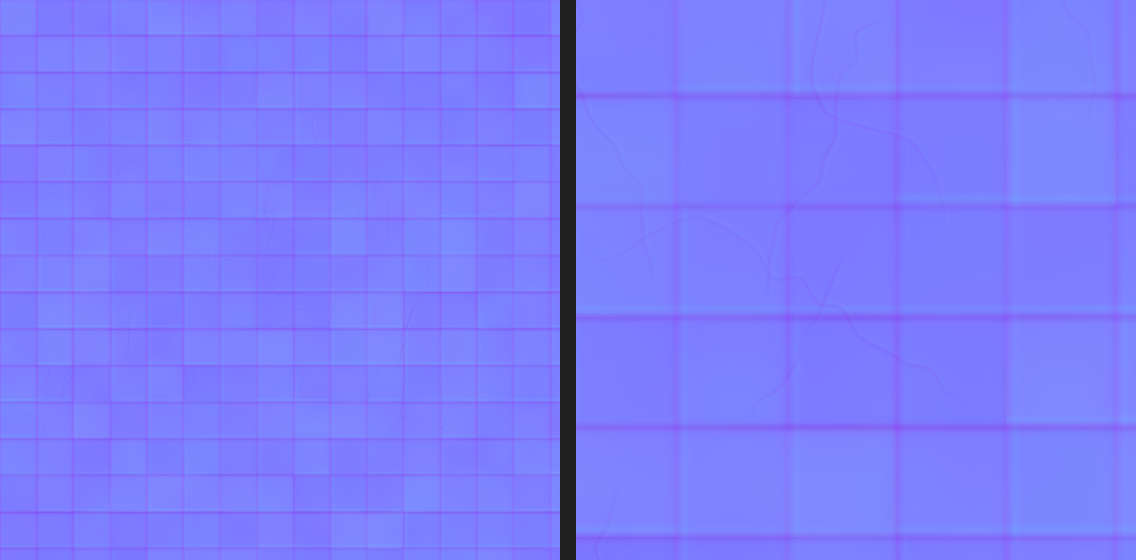
Left, the full canvas; right, a detail of the centre.
Write a Shadertoy shader that draws this texture map.

```glsl
float hash(vec2 p) {
    uvec2 q = uvec2(ivec2(floor(p)) + 4096);
    uint n = q.x * 1597334677u ^ q.y * 3812015801u;
    n = (n ^ (n >> 15)) * 2246822519u;
    n = (n ^ (n >> 13)) * 3266489917u;
    return float((n ^ (n >> 16)) >> 8) / 16777216.0;
}

float noise(vec2 p) {
    vec2 i = floor(p), f = fract(p);
    f = f * f * (3.0 - 2.0 * f);
    return mix(mix(hash(i), hash(i + vec2(1, 0)), f.x),
               mix(hash(i + vec2(0, 1)), hash(i + vec2(1, 1)), f.x), f.y);
}

float ridge(float d, float width) {
    return exp(-d * d / (width * width));
}

// Wandering hairline, returned as a signed slope across its width
float crackSlope(vec2 uv, float id, float pixel) {
    vec2 center = vec2(hash(vec2(id, 11)), mix(0.24, 0.76, hash(vec2(id, 12))));
    float angle = (hash(vec2(id, 13)) - 0.5) * (mod(id, 4.0) < 1.0 ? 2.6 : 0.9);
    float c = cos(angle), s = sin(angle);
    vec2 p = mat2(c, s, -s, c) * (uv - center);
    float reach = mix(0.035, 0.13, hash(vec2(id, 14)));
    float bend = (noise(vec2(p.y * 16.0, id * 7.0)) - 0.5) * 0.05
               + (noise(vec2(p.y * 65.0, id * 7.0 + 3.0)) - 0.5) * 0.009;
    float d = p.x - bend;
    float width = max(0.0013, pixel * 0.7);
    float fade = 1.0 - smoothstep(reach * 0.75, reach, abs(p.y));
    fade *= 0.35 + 0.65 * noise(vec2(p.y * 35.0, id * 5.0));
    return fade * (ridge(d, width) - 0.45 * ridge(d - 0.0025, width));
}

void mainImage(out vec4 fragColor, in vec2 fragCoord) {
    vec2 uv = fragCoord / iResolution.xy;
    float pixel = 1.0 / min(iResolution.x, iResolution.y);
    float pitch = 0.0655;

    // Tile grid, cropped at the right and bottom edges
    vec2 grid = (uv - vec2(0.0, 0.0195)) / pitch;
    vec2 tile = floor(grid);
    vec2 line = floor(grid + 0.5);
    vec2 jitter = vec2(hash(vec2(line.x, 71)), hash(vec2(line.y, 72))) - 0.5;
    vec2 d = (grid - line) * pitch - jitter * 0.0016;

    // Each tile leans slightly its own way and is gently uneven
    vec2 tilt = vec2(-0.008, 0.004);
    tilt += (vec2(hash(tile), hash(tile + 40.0)) - 0.5) * vec2(0.018, 0.042);
    tilt += (vec2(noise(uv * 21.0), noise(uv * 21.0 + 50.0)) - 0.5) * vec2(0.012, 0.030);
    tilt.y += (noise(uv * 4.0 + 90.0) - 0.5) * 0.022;
    tilt.y -= (fract(grid.y) - 0.5) * 0.010;

    // Grooves vary from line to line and along their length
    vec2 strength = 0.6 + 0.4 * vec2(hash(vec2(line.x, 81)), hash(vec2(line.y, 82)));
    strength *= 0.75 + 0.4 * vec2(noise(vec2(line.x * 9.0, uv.y * 18.0)),
                                  noise(vec2(uv.x * 18.0, line.y * 9.0 + 30.0)));
    float width = max(0.0021, pixel * 0.8);
    vec2 groove = strength * vec2(ridge(d.x, width), ridge(d.y, width));
    vec2 skirt = strength * vec2(ridge(d.x, 0.0055), ridge(d.y, 0.0055));
    tilt += groove.x * vec2(0.028, -0.052) + groove.y * vec2(0.014, -0.085);
    tilt += skirt.x * vec2(0.005, -0.020) + skirt.y * vec2(0.002, -0.022);

    // Bevels catch light to the right of and above the grooves
    vec2 bevel = vec2(ridge(d.x - 0.0055, 0.0022), ridge(d.y - 0.0052, 0.0022));
    bevel *= vec2(hash(tile + 120.0), hash(tile + 160.0));
    tilt += bevel.x * vec2(-0.012, 0.034) + bevel.y * vec2(-0.014, 0.052);

    // Scattered hairline cracks
    float cracks = 0.0;
    for (int i = 0; i < 18; i++) {
        cracks += crackSlope(uv, float(i), pixel);
    }
    tilt += cracks * vec2(0.004, -0.034);

    float depth = 1.0 - 0.045 * max(groove.x * 0.6, groove.y) - 0.02 * max(cracks, 0.0);
    fragColor = vec4(0.5 + tilt, depth, 1.0);
}
```
